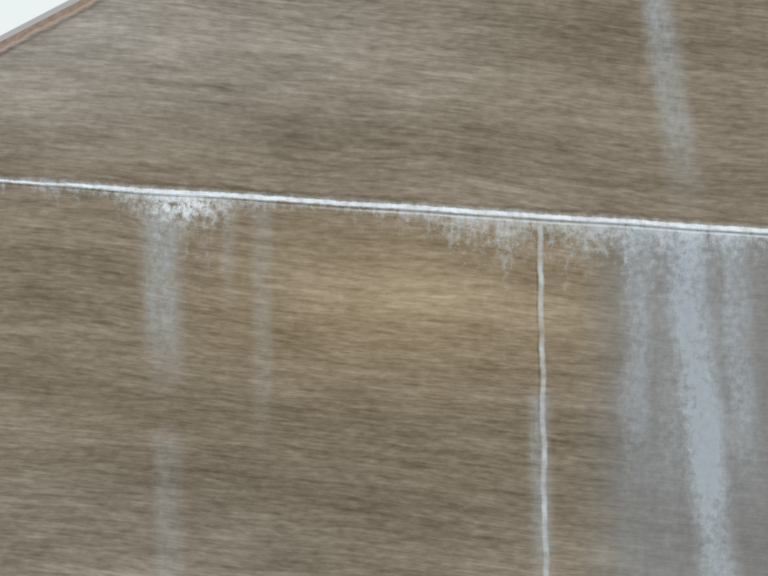
This texture is drawn by a WebGL 1 fragment shader. Its source:

```glsl
precision highp float;
uniform vec2 u_resolution;

#define SEAM_LEFT 0.687
#define SEAM_SLOPE -0.066
#define GRAIN_CONTRAST 0.14
#define BAND_CONTRAST 0.16
#define WOOD vec3(0.51, 0.475, 0.415)
#define WOOD_WARM vec3(0.575, 0.515, 0.42)
#define WOOD_GREY vec3(0.61, 0.595, 0.57)
#define HAZE vec3(0.50, 0.525, 0.55)
#define STAIN vec3(0.65, 0.69, 0.72)
#define SALT vec3(0.87, 0.91, 0.93)

vec2 hashGradient(vec2 cell) {
  vec2 k = vec2(dot(cell, vec2(127.1, 311.7)), dot(cell, vec2(269.5, 183.3)));
  return fract(sin(k) * 43758.5) * 2.0 - 1.0;
}

float gradientNoise(vec2 p) {
  vec2 i = floor(p), f = fract(p);
  vec2 u = f * f * f * (f * (f * 6.0 - 15.0) + 10.0);
  float a = dot(hashGradient(i), f);
  float b = dot(hashGradient(i + vec2(1.0, 0.0)), f - vec2(1.0, 0.0));
  float c = dot(hashGradient(i + vec2(0.0, 1.0)), f - vec2(0.0, 1.0));
  float d = dot(hashGradient(i + 1.0), f - 1.0);
  return mix(mix(a, b, u.x), mix(c, d, u.x), u.y);
}

float fbm(vec2 p) {
  float sum = 0.0, amp = 0.6;
  for (int i = 0; i < 4; i++) {
    sum += amp * gradientNoise(p);
    p = p * 2.03 + 17.3;
    amp *= 0.55;
  }
  return sum;
}

float bump(float x, float centre, float width) {
  float t = (x - centre) / width;
  return exp(-t * t);
}

// Soft vertical run: centre x at its top, sideways lean, half width, vertical span
float streak(vec2 p, float x, float lean, float halfWidth, float top, float bottom) {
  float off = abs(p.x - x - lean * (top - p.y));
  float side = 1.0 - smoothstep(halfWidth * 0.3, halfWidth * 1.5, off);
  float fade = smoothstep(bottom - 0.06, bottom + 0.14, p.y);
  return side * fade * (1.0 - smoothstep(top - 0.02, top + 0.02, p.y));
}

vec3 woodColor(vec2 p, float below) {
  // Fibres slope gently to the right and bend with a slow warp
  vec2 g = vec2(p.x, p.y + 0.1 * p.x + 0.03 * gradientNoise(p * vec2(2.0, 3.0)));
  float bands = fbm(g * vec2(1.4, 8.0) + 4.0);
  float fibres = fbm(g * vec2(9.0, 75.0));
  float hairs = gradientNoise(g * vec2(30.0, 190.0) + 9.0);
  float pits = fbm(p * vec2(55.0, 110.0));
  float under = smoothstep(-0.01, 0.02, below);
  float warm = bump(p.x, 0.72, 0.42) * bump(p.y, 0.48, 0.17) * under;
  float grey = smoothstep(1.15, 0.0, p.x) * smoothstep(0.66, 0.95, p.y);
  grey += 0.35 * smoothstep(0.3, 0.0, p.y) * smoothstep(0.8, 0.2, p.x);
  vec3 col = mix(WOOD, WOOD_WARM, warm);
  col = mix(col, WOOD_GREY, clamp(grey, 0.0, 1.0) * 0.8);
  col -= 0.035 * bump(p.x, 0.75, 0.4) * bump(p.y, 0.2, 0.17);
  col -= 0.025 * bump(p.x, 0.0, 0.2) * bump(p.y, 0.45, 0.15);
  return col + bands * BAND_CONTRAST + fibres * GRAIN_CONTRAST + hairs * 0.07 + pits * 0.09;
}

void main() {
  vec2 p = gl_FragCoord.xy / u_resolution.y;
  p.x *= 4.0 * u_resolution.y / (3.0 * u_resolution.x);
  float px = 1.0 / u_resolution.y;
  float below = SEAM_LEFT + SEAM_SLOPE * p.x - p.y;
  below += 0.003 * gradientNoise(vec2(p.x * 6.0, 2.0));
  float under = smoothstep(-0.002, 0.006, below);
  float speckle = fbm(p * vec2(85.0, 75.0));
  float patches = fbm(p * vec2(20.0, 7.0) + 31.0);
  vec3 col = woodColor(p, below);

  // Broad cool film over the lower right
  float film = smoothstep(0.98, 1.12, p.x + 0.03 * patches) * under;
  col = mix(col, HAZE + 0.08 * speckle + 0.07 * patches, film * 0.6);

  // Pale runs with wavering sides: one above the seam, the rest below it
  vec2 s = p + vec2(0.012 * gradientNoise(p * vec2(9.0, 14.0)) + 0.006 * speckle, 0.0);
  float run = 0.5 * streak(s, 1.125, 0.15, 0.03, 1.1, 0.66);
  float low = 0.55 * streak(s, 0.28, 0.01, 0.033, 0.68, 0.34);
  low += 0.22 * streak(s, 0.292, 0.01, 0.024, 0.25, -0.1);
  low += 0.22 * streak(s, 0.4, 0.0, 0.012, 0.66, 0.46);
  low += 0.22 * streak(s, 0.457, -0.01, 0.016, 0.655, 0.25);
  low += 0.3 * streak(s, 1.2, 0.05, 0.1, 0.62, 0.1);
  low += 0.35 * streak(s, 1.107, -0.01, 0.026, 0.62, 0.15);
  low += 0.7 * streak(s, 1.184, 0.105, 0.032, 0.62, -0.2);
  low += 0.35 * streak(s, 1.27, 0.07, 0.024, 0.6, 0.2);
  low += 0.4 * streak(s, 0.938, 0.013, 0.02, 0.32, -0.05);
  run += low * under;
  run *= 0.95 + 0.8 * patches + 0.8 * speckle;
  col = mix(col, STAIN + 0.06 * speckle, clamp(run, 0.0, 0.85));

  // Narrow crack-like run that breaks up along its length
  float waver = 0.006 * fbm(vec2(p.y * 16.0, 5.0));
  float broken = clamp(0.6 + 0.9 * fbm(vec2(p.y * 22.0, 3.0)) + 0.4 * speckle, 0.15, 0.9);
  float thin = streak(p, 0.937 + waver, 0.017, 0.005, 0.62, -0.2);
  col -= 0.09 * streak(p, 0.932 + waver, 0.017, 0.003, 0.6, 0.2) * broken;
  col = mix(col, mix(STAIN, SALT, 0.5), thin * broken);

  // Salt crust thinning out below the seam in uneven drips
  float reach = 0.016 + 0.06 * bump(p.x, 0.32, 0.09) + 0.07 * bump(p.x, 0.84, 0.12);
  reach += 0.055 * bump(p.x, 1.03, 0.08) + 0.05 * bump(p.x, 1.2, 0.13);
  reach *= 1.0 + 1.2 * gradientNoise(vec2(p.x * 38.0, 8.0)) + 0.7 * gradientNoise(vec2(p.x * 13.0, 3.0));
  float hang = exp(-max(below, 0.0) / max(reach, 0.004));
  float crust = smoothstep(0.25, 1.15, hang + 0.9 * speckle + 0.5 * patches) * under;
  col = mix(col, mix(STAIN, SALT, hang * 0.6), crust * 0.75);
  float knot = bump(p.x, 0.315, 0.065) * bump(below, 0.02, 0.028) * under;
  col = mix(col, SALT, clamp(knot * (0.75 + 1.8 * speckle + patches), 0.0, 0.9));

  // Ragged bright seam: crumbling lip, crisp core, groove and second thin edge
  float ragged = 0.007 * fbm(vec2(p.x * 55.0, p.y * 70.0));
  float lip = bump(below + ragged, -0.002, 0.006);
  col -= 0.07 * bump(below + ragged, -0.012, 0.004);
  col = mix(col, STAIN, lip * clamp(0.6 + 1.3 * speckle, 0.0, 1.0));
  float thick = mix(0.0015, 0.0032, smoothstep(0.05, 0.25, p.x));
  float core = 1.0 - smoothstep(thick - px, thick + 1.5 * px, abs(below + 0.4 * ragged));
  float wear = clamp(0.85 + 0.7 * fbm(vec2(p.x * 16.0, 12.0)) + 0.4 * speckle, 0.3, 1.0);
  col = mix(col, SALT + 0.03, core * wear);
  col -= 0.15 * bump(below, thick + 0.0035, 0.0018) * wear;
  col = mix(col, SALT, 0.5 * bump(below, thick + 0.0075, 0.002) * smoothstep(0.4, 0.7, p.x) * wear);

  // Bright corner behind a rough trim
  float corner = (1.0 - p.y) + 0.52 * p.x;
  float rough = corner + 0.006 * gradientNoise(p * 45.0);
  col = mix(col, vec3(0.57, 0.51, 0.46) + 0.12 * speckle, 1.0 - smoothstep(0.086, 0.089 + px, rough));
  col = mix(col, vec3(0.72, 0.64, 0.58), 0.6 * bump(rough, 0.087, 0.003));
  col -= 0.1 * bump(rough, 0.095, 0.004);
  col = mix(col, vec3(0.68, 0.68, 0.67), 1.0 - smoothstep(0.071, 0.073 + px, corner));
  col = mix(col, vec3(0.92, 0.95, 0.95), 1.0 - smoothstep(0.06, 0.063 + px, corner));

  gl_FragColor = vec4(clamp(col, 0.0, 1.0), 1.0);
}
```
